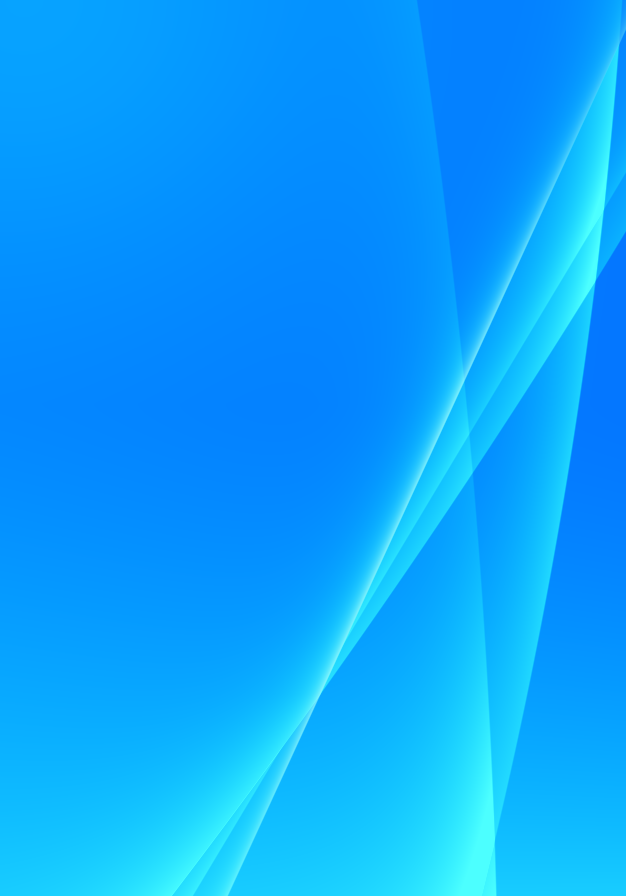
Give the GLSL for this background, as a Shadertoy shader.

```glsl
// Blue gradient crossed by curved sheets of cyan light, each lit along its right edge.

// Edge curves: x = c.x + c.y * y + c.z * y * y, in canvas fractions
const vec3 RAY_EDGE   = vec3(0.3637, 0.6577, 0.0);
const vec3 FOLD_EDGE  = vec3(0.308, 0.857, 0.0);
const vec3 FAN_EDGE   = vec3(0.274, 1.09, -0.15);
const vec3 VEIL_EDGE  = vec3(0.793, -0.038, -0.089);
const vec3 BLADE_EDGE = vec3(0.769, 0.355, -0.130);

// Background brightness
const float HORIZON = 0.55;
const vec2 CORNER_CENTER = vec2(0.08, 1.0);
const vec2 CORNER_SIZE = vec2(0.5, 0.33);
const float CORNER_LIGHT = 0.13;

// Sheet strengths and fade widths
const float FAN_LIGHT = 0.23, FAN_WIDTH = 0.12;
const float FOLD_LIGHT = 0.12, FOLD_WIDTH = 0.045;
const float BLADE_LIGHT = 0.36, BLADE_WIDTH = 0.085;
const float VEIL_WIDTH = 0.11;
const float CORE_WIDTH = 0.009;
const vec3 CORE_COLOR = vec3(0.78, 1.0, 0.98);

float edgeX(vec3 c, float y) {
    return c.x + y * (c.y + y * c.z);
}

// 1 left of an edge, 0 right of it, smoothed over a pixel
float leftOf(float d) {
    float pixel = 1.0 / iResolution.x;
    return smoothstep(pixel, -pixel, d);
}

// Light that is strongest at the edge and fades to its left
float sheet(float d, float width) {
    return leftOf(d) * exp(min(d, 0.0) / width);
}

float backgroundLevel(vec2 uv) {
    float fall = max(1.0 - uv.y / HORIZON, 0.0);
    float low = mix(0.28, 0.34, uv.x) * pow(fall, mix(1.15, 1.6, uv.x));
    vec2 corner = (uv - CORNER_CENTER) / CORNER_SIZE;
    return mix(0.51, 0.465, uv.x) + low + CORNER_LIGHT * exp(-dot(corner, corner));
}

// Deep blue through cyan, indexed by the green level
vec3 palette(float level) {
    float g = clamp(level, 0.44, 1.0);
    float red = 0.015 + 0.1 * pow(max(g - 0.5, 0.0) / 0.33, 2.5);
    return vec3(red, g, 1.0);
}

void mainImage(out vec4 fragColor, in vec2 fragCoord) {
    vec2 uv = fragCoord / iResolution.xy;
    float y = uv.y;

    // Signed horizontal distances to the edges
    float ray = uv.x - edgeX(RAY_EDGE, y);
    float fold = uv.x - edgeX(FOLD_EDGE, y);
    float fan = uv.x - edgeX(FAN_EDGE, y);
    float veil = uv.x - edgeX(VEIL_EDGE, y);
    float blade = uv.x - edgeX(BLADE_EDGE, y);
    float rim = max(ray, fan);
    float inside = 1.0 - leftOf(rim);

    float level = backgroundLevel(uv);

    // Tall veil and blade
    level += mix(0.2, 0.1, smoothstep(0.0, 0.45, y)) * sheet(veil, VEIL_WIDTH);
    float bladeLight = BLADE_LIGHT * mix(0.35, 1.0, smoothstep(0.0, 0.5, y));
    level += bladeLight * mix(0.35, 1.0, inside) * sheet(blade, BLADE_WIDTH);

    // Folded fan on both sides of the crossing
    level += inside * FAN_LIGHT * sheet(fan, FAN_WIDTH);
    level += inside * FOLD_LIGHT * sheet(fold, FOLD_WIDTH);
    level += inside * 0.14 * sheet(ray, 0.035);

    // Soft halo outside the fan
    float rise = smoothstep(0.0, 0.35, y);
    float haloLight = mix(0.19, 0.27, rise) * mix(1.0, 0.5, smoothstep(0.6, 1.0, y));
    level += haloLight * sheet(rim, mix(0.1, 0.045, rise));

    // Pale core along the ray
    float core = mix(0.3, 0.6, smoothstep(0.0, 0.25, y)) * mix(1.0, 0.45, smoothstep(0.55, 1.0, y));
    vec3 color = mix(palette(level), CORE_COLOR, core * sheet(ray, CORE_WIDTH));

    fragColor = vec4(color, 1.0);
}
```
